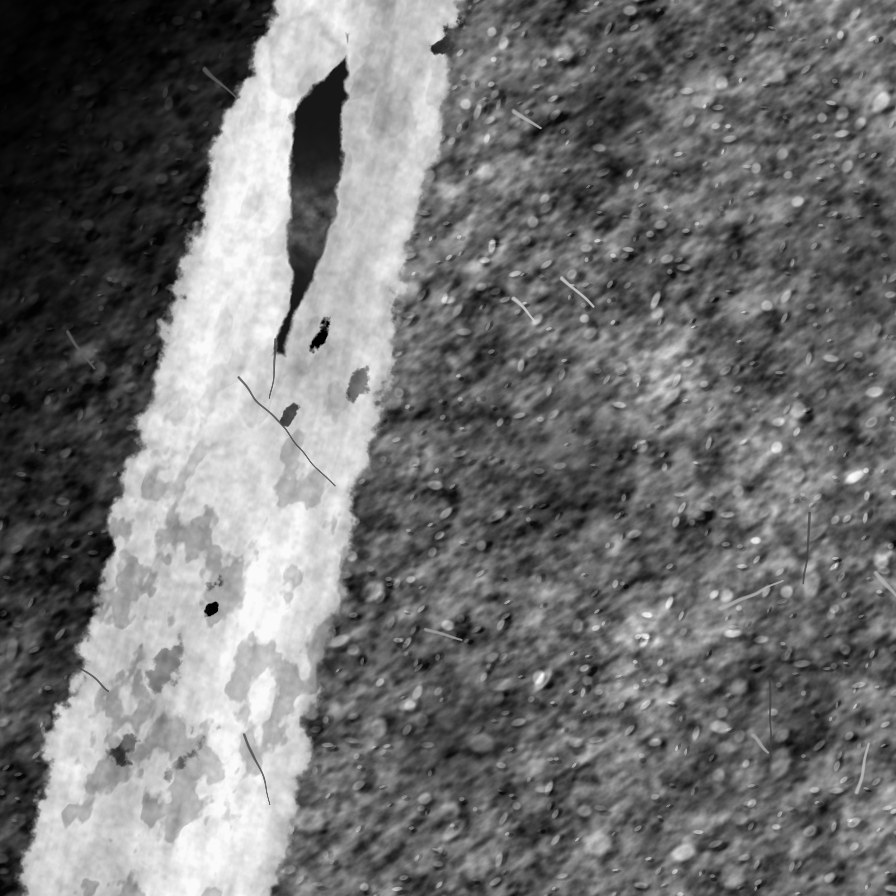
Write a WebGL 2 fragment shader that draws this texture.

```glsl
#version 300 es
precision highp float;
// A pale weathered plank lying diagonally over gritty soil, in greys.
// Two ragged lines bound the plank, which carries a slit, holes and stains;
// the soil is layered noise with scattered pebbles, straw and cracks.
uniform vec2 u_resolution;
out vec4 fragColor;

const float SOIL_TONE = .395;
const float SOIL_CONTRAST = 1.4;
const float PLANK_TONE = .87;
const float EDGE_WOBBLE = .028;
const float EDGE_SOFTNESS = .006;
const float STRAW_WIDTH = .0024;
const float CRACK_WIDTH = .0015;

// Marks on the plank: centre, radius, strength
const vec4 MARKS[9] = vec4[9](
  vec4(.36, .625, .016, .8), vec4(.5, .952, .016, .65), vec4(.236, .32, .011, .75),
  vec4(.24, .348, .012, .35), vec4(.395, .566, .016, .38), vec4(.323, .538, .009, .5),
  vec4(.183, .254, .02, .25), vec4(.212, .153, .022, .25), vec4(.137, .163, .019, .32));
// Straw and cracks: start and end
const vec4 STRAWS[10] = vec4[10](
  vec4(.573, .876, .603, .857), vec4(.625, .691, .661, .657), vec4(.573, .664, .597, .644),
  vec4(.805, .322, .875, .353), vec4(.475, .297, .514, .286), vec4(.977, .361, 1, .329),
  vec4(.84, .177, .856, .16), vec4(.957, .115, .969, .169),
  vec4(.23, .922, .264, .892), vec4(.075, .63, .106, .588));
const vec4 CRACKS[6] = vec4[6](
  vec4(.267, .577, .375, .456), vec4(.275, .18, .302, .102), vec4(.085, .258, .122, .229),
  vec4(.902, .427, .898, .349), vec4(.86, .245, .859, .154), vec4(.31, .62, .303, .557));
// Broad areas of soil: centre, radius, tone shift
const vec4 PATCHES[8] = vec4[8](
  vec4(.68, .87, .06, -.13), vec4(.51, .18, .07, -.17), vec4(.64, .47, .07, -.12),
  vec4(.75, .6, .06, .11), vec4(.69, .25, .08, .08), vec4(.55, .76, .08, .08),
  vec4(.97, .7, .1, -.1), vec4(.87, .2, .1, -.08));

float hash(vec2 p) { return fract(sin(dot(p, vec2(127.1, 311.7))) * 43758.5453); }
float rise(float a, float b, float x) { return smoothstep(a, b, x); }
float fall(float a, float b, float x) { return 1. - smoothstep(a, b, x); }
float bell(float x, float mid, float w) { x = (x - mid) / w; return exp(-x * x); }

float noise(vec2 p) {
  vec2 i = floor(p), f = fract(p);
  f = f * f * (3. - 2. * f);
  return mix(mix(hash(i), hash(i + vec2(1, 0)), f.x),
             mix(hash(i + vec2(0, 1)), hash(i + vec2(1, 1)), f.x), f.y);
}

float fbm(vec2 p) {
  float sum = 0., amp = .533;
  for (int i = 0; i < 4; i++) {
    sum += amp * noise(p);
    p = mat2(1.6, 1.2, -1.2, 1.6) * p + 7.3;
    amp *= .5;
  }
  return sum;
}

// Line that tapers toward its end
float lineMask(vec2 p, vec4 s, float width) {
  vec2 d = s.zw - s.xy, q = p - s.xy;
  float t = clamp(dot(q, d) / dot(d, d), 0., 1.);
  return fall(.3, 1.3, length(q - d * t) / (width * (1.1 - .5 * t)));
}

// Scattered stones of random size and turn, lit on top and shaded below
float pebbles(vec2 p, float rarity) {
  float sum = 0.;
  for (int k = 0; k < 9; k++) {
    vec2 id = floor(p) + vec2(k % 3 - 1, k / 3 - 1);
    vec2 q = p - id - vec2(hash(id), hash(id + 41.));
    float turn = 1.6 * hash(id + 23.) - .8, size = hash(id + 77.);
    q = mat2(cos(turn), sin(turn), -sin(turn), cos(turn)) * q;
    q.y *= 1. + 1.6 * hash(id + 13.);
    float r = .16 + .36 * size * size;
    float lit = fall(r * .5, r, length(q));
    float shade = fall(r * .5, r * 1.3, length(q + vec2(-.12, .28)));
    sum += step(rarity, hash(id + 5.)) * (lit * (.5 + hash(id + 3.)) - .7 * shade * (1. - lit));
  }
  return sum;
}

float soil(vec2 p, float side) {
  vec2 q = mat2(.82, -.57, .57, .82) * p;  // grain falls to the right
  float leftTone = .02 + .2 * rise(.05, .75, p.x * 1.2 + (1. - p.y) * .9);
  float tone = SOIL_TONE;
  for (int i = 0; i < 8; i++)
    tone += PATCHES[i].w * bell(length(p - PATCHES[i].xy), 0., PATCHES[i].z);
  tone = mix(leftTone, tone, side);
  float grit = .7 * fbm(q * vec2(13, 18)) + 1.1 * fbm(q * vec2(42, 70))
             + .45 * noise(q * vec2(110, 190)) - 1.125;
  float stones = .5 * pebbles(q * 24., .68) + .42 * pebbles(q * 47. + 9., .55);
  return tone * max(.12, 1. + (SOIL_CONTRAST * grit + stones) * mix(1.35, 1., side));
}

float plank(vec2 p, float u) {
  vec2 along = vec2(p.x - .25 * p.y, p.y);
  float grain = fbm(along * vec2(75, 14)) - .5, blotch = fbm(along * vec2(34, 22) + 3.) - .5;
  float fleck = fbm(p * 75. + 11.) - .5, upper = rise(.4, .6, p.y);
  float tone = PLANK_TONE + .2 * (grain + fleck) + .06 * (noise(p * 190.) - .5);
  // Light and grey strips
  tone += .07 * bell(u, .22, .18) * upper - .12 * rise(.45, .6, u) * fall(.75, .95, u) * upper;
  tone += (.08 * bell(u, .68, .15) - .09 * bell(u, .32, .2)) * (1. - upper);
  tone -= .2 * rise(.06, .17, blotch + .25 * fleck) * (1. - .6 * upper);
  // Faint saw ripples
  tone += .05 * (grain + .3) * sin((p.y + .15 * p.x) * 330. + 14. * blotch)
        * rise(.2, .3, p.y) * fall(.52, .58, p.y) * fall(.3, .55, u);
  // Worn knot with a darker rim
  float knot = length((p - vec2(.338, .938)) * vec2(1, .8)) + .03 * blotch;
  tone -= .06 * fall(.03, .045, knot) + .16 * (grain + .5) * bell(knot, .036, .005);
  // Holes and stains
  for (int i = 0; i < 9; i++) {
    vec2 d = p - MARKS[i].xy;
    d.x -= .45 * d.y;
    float reach = length(d * vec2(1.2, .75)) / MARKS[i].z + 1.5 * blotch + 1.8 * fleck;
    tone -= MARKS[i].w * fall(.6, 1., reach);
  }
  // Open slit, tapering downward
  float slitLeft = mix(.308, .325, rise(.6, .68, p.y)) + .062 * rise(.865, .95, p.y);
  float slitRight = .313 + .064 * rise(.59, .78, p.y) + .012 * rise(.78, .96, p.y);
  float inside = min(min(p.x - slitLeft, slitRight - p.x), min(.962 - p.y, p.y - .608));
  inside += .012 * blotch + .01 * fleck;
  float depth = .09 + .45 * (fleck + .5) * bell(p.y, .755, .05);
  return mix(tone, depth, rise(-.003, .003, inside));
}

void main() {
  vec2 p = gl_FragCoord.xy / u_resolution;
  float wobble = EDGE_WOBBLE * (fbm(p * 19.) + 1.1 * fbm(p * 62. + 5.) - 1.05);
  float left = .015 + .27 * p.y + .02 * rise(.85, 1., p.y), right = .306 + .215 * p.y;
  float edge = min(p.x - left, right - p.x) + wobble;
  float tone = soil(p, step(.5 * (left + right), p.x));
  tone *= 1. - .25 * exp(-abs(edge) / .018);  // contact shadow
  float board = plank(p, (p.x - left) / (right - left)) * (1. - .22 * exp(-abs(edge) / .009));
  tone = mix(tone, board, rise(-EDGE_SOFTNESS, EDGE_SOFTNESS, edge));
  // Straw, then cracks
  vec2 bent = p + .006 * (vec2(noise(p * 45.), noise(p * 45. + 20.)) - .5);
  for (int i = 0; i < 10; i++) {
    float pale = i < 8 ? .62 + .25 * hash(vec2(i, 4)) : .36;
    tone = mix(tone, pale, .85 * lineMask(bent, STRAWS[i], STRAW_WIDTH));
  }
  for (int i = 0; i < 6; i++)
    tone = mix(tone, .25, .75 * lineMask(bent, CRACKS[i], CRACK_WIDTH));
  fragColor = vec4(vec3(clamp(tone, 0., .98)), 1);
}
```
